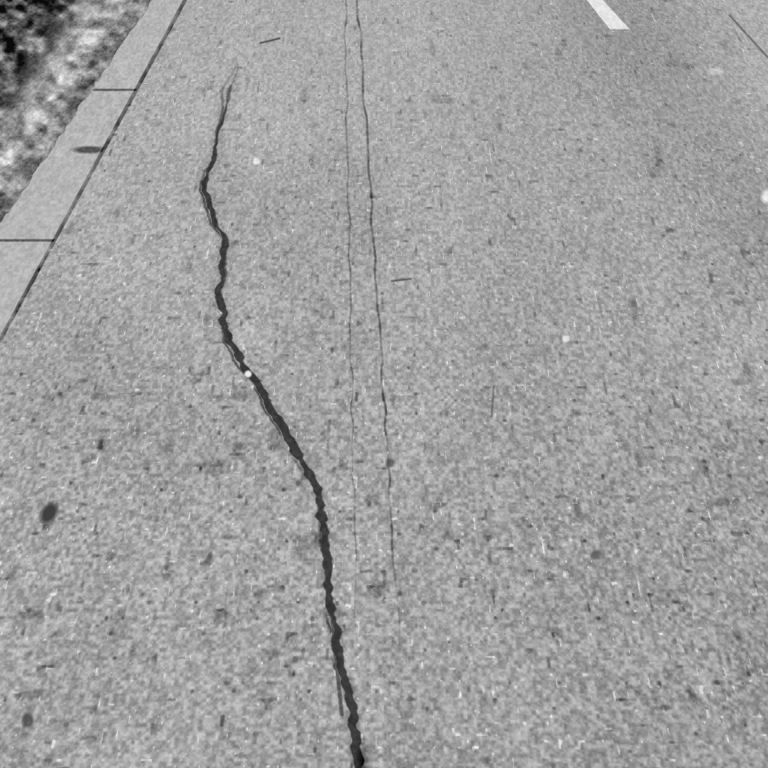
Write a three.js fragment shader that draws this texture.

```glsl
varying vec2 vUv;

#define EDGE 0.0014
#define ROAD_TONE 0.635
#define GRAIN_SCALE 330.0
#define GRAIN_GAIN 0.34
#define CRACK_WIDTH 0.0052
#define CRACK_TONE 0.2
#define SEAM_GAIN 0.27
#define CURB_TONE 0.71
#define PAINT_TONE 0.9

float hash(vec2 p) {
  vec3 q = fract(p.xyx * 0.1031);
  q += dot(q, q.yzx + 33.33);
  return fract((q.x + q.y) * q.z);
}

float noise(vec2 p) {
  vec2 i = floor(p), f = fract(p);
  f = f * f * (3.0 - 2.0 * f);
  return mix(mix(hash(i), hash(i + vec2(1, 0)), f.x),
             mix(hash(i + vec2(0, 1)), hash(i + vec2(1, 1)), f.x), f.y);
}

float fbm(vec2 p) {
  float sum = 0.0, gain = 0.533;
  for (int i = 0; i < 4; i++) {
    sum += gain * noise(p);
    p = p * 2.03 + 17.0;
    gain *= 0.5;
  }
  return sum;
}

float ramp(float a, float b, float x) { return clamp((x - a) / (b - a), 0.0, 1.0); }

float above(float d) { return smoothstep(-EDGE, EDGE, d); }

float line(float d, float halfWidth) { return above(halfWidth - abs(d)); }

float blob(vec2 d, vec2 radius) { return exp(-dot(d / radius, d / radius)); }

float spot(vec2 d, vec2 radius) { return ramp(1.2, 0.6, length(d / radius)); }

float stroke(vec2 p, vec2 a, vec2 b, float halfWidth) {
  vec2 ab = b - a;
  float t = clamp(dot(p - a, ab) / dot(ab, ab), 0.0, 1.0);
  return line(length(p - a - ab * t), halfWidth);
}

// Chain of straight legs from top to bottom
float crackPath(float y) {
  float x = mix(0.31, 0.299, ramp(0.925, 0.87, y));
  x = mix(x, 0.268, ramp(0.87, 0.76, y));
  x = mix(x, 0.293, ramp(0.75, 0.68, y));
  x = mix(x, 0.284, ramp(0.68, 0.62, y));
  x = mix(x, 0.299, ramp(0.62, 0.557, y));
  x = mix(x, 0.388, ramp(0.557, 0.408, y));
  x = mix(x, 0.415, ramp(0.408, 0.355, y));
  x = mix(x, 0.438, ramp(0.355, 0.15, y));
  x = mix(x, 0.456, ramp(0.15, 0.088, y));
  return mix(x, 0.464, ramp(0.088, 0.0, y));
}

void main() {
  vec2 p = vUv;
  float down = 1.0 - p.y;

  // Broad light and shade
  float tone = ROAD_TONE + 0.035 * ramp(0.45, 1.0, p.y);
  float lane = (p.x - 0.79 - 0.63 * down) / 0.1;
  tone -= 0.085 * exp(-lane * lane) * ramp(0.45, 0.9, p.y);
  tone -= 0.045 * ramp(0.5, 1.0, p.x) * ramp(0.7, 0.1, p.y);
  tone += 0.045 * blob(p - vec2(0.19, 0.67), vec2(0.12, 0.1));
  tone += 0.05 * blob(p - vec2(0.97, 0.5), vec2(0.05, 0.09));
  tone += 0.09 * (fbm(p * vec2(9, 7)) - 0.5);

  // Aggregate, coarser toward the viewer
  float depth = 1.9 - p.y;
  vec2 g = vec2((p.x - 0.49) / depth, log(depth)) * GRAIN_SCALE + 400.0;
  float nearness = mix(0.55, 1.0, ramp(0.0, 0.7, down));
  float grain = 0.65 * noise(g) + 0.35 * noise(g * 1.9 + 31.0) - 0.5;
  float flecks = ramp(0.86, 0.98, noise(g * vec2(0.9, 0.7) + 90.0))
               - ramp(0.84, 0.97, noise(g * 0.5 + 150.0))
               - 0.8 * ramp(0.86, 0.98, noise(g * 0.2 + 210.0));
  tone += nearness * (GRAIN_GAIN * grain + 0.2 * flecks);

  // Twin seams with hairline rungs
  float wobble = 0.004 * (noise(vec2(p.y * 45.0, 3)) - 0.5);
  float fromLeft = p.x - 0.449 - 0.018 * down - wobble;
  float fromRight = p.x - 0.466 - 0.065 * down + wobble;
  float wear = (0.35 + 0.9 * noise(vec2(p.y * 70.0, 8))) * ramp(0.12, 0.3, p.y);
  tone -= SEAM_GAIN * wear * (0.75 * line(fromLeft, 0.001) + line(fromRight, 0.0014));
  float row = p.y * 42.0 + 0.5 * noise(p * 55.0);
  float rung = line((fract(row) - 0.5) / 42.0, 0.0008) * step(0.45, hash(vec2(floor(row), 5)));
  rung *= above(fromLeft) * above(-fromRight) * ramp(0.3, 0.6, noise(p * 70.0));
  tone -= 0.16 * rung * ramp(0.38, 0.5, p.y) * ramp(0.78, 0.64, p.y);

  // Main crack with a ragged side strand
  float jag = 0.012 * (fbm(vec2(p.y * 55.0, 2)) - 0.5);
  float off = (p.x - crackPath(p.y) - jag) * 0.88;
  float girth = CRACK_WIDTH * mix(0.25, 1.0, ramp(0.93, 0.42, p.y));
  girth *= 0.45 + noise(p * vec2(60, 110));
  float opening = ramp(0.93, 0.84, p.y);
  float side = off + 0.013 * (noise(vec2(p.y * 26.0, 12)) - 0.3);
  float strand = opening * line(side, 0.0016) * ramp(0.3, 0.55, noise(vec2(p.y * 38.0, 19)));
  strand = max(strand, stroke(p, vec2(0.433, 0.19), vec2(0.445, 0.07), 0.0025));
  tone -= 0.07 * opening * exp(-off * off / 0.00007);
  tone = mix(tone, CRACK_TONE + 0.1 * grain, max(opening * line(off, girth) * 0.92, strand * 0.65));
  tone -= 0.22 * blob(p - vec2(0.474, 0), vec2(0.008, 0.03));

  // Stains, twigs and pale chips
  vec2 s = p - vec2(0.064, 0.332);
  float stain = spot(s - vec2(0.3 * s.y, 0), vec2(0.011, 0.015));
  stain += 0.75 * spot(p - vec2(0.036, 0.062), vec2(0.008, 0.011));
  stain += 0.6 * spot(p - vec2(0.776, 0.277), vec2(0.007));
  stain += 0.6 * spot(p - vec2(0.508, 0.397), vec2(0.006));
  stain += 0.8 * stroke(p, vec2(0.339, 0.944), vec2(0.364, 0.95), 0.0012);
  stain += 0.7 * stroke(p, vec2(0.51, 0.634), vec2(0.535, 0.637), 0.0012);
  stain += 0.5 * stroke(p, vec2(0.643, 0.497), vec2(0.64, 0.458), 0.0012);
  stain += 0.6 * stroke(p, vec2(0.95, 0.98), vec2(1, 0.925), 0.0012);
  tone = mix(tone, 0.25, stain);
  float paint = spot(p - vec2(0.334, 0.79), vec2(0.005));
  paint += spot(p - vec2(0.737, 0.559), vec2(0.005));
  paint += spot(p - vec2(0.323, 0.513), vec2(0.005));
  paint += 0.5 * spot(p - vec2(0.931, 0.907), vec2(0.011, 0.005));
  paint += spot(p - vec2(1, 0.744), vec2(0.009));

  // Painted lane dash
  float t = down / 0.038;
  paint += above(p.x - 0.764 - 0.03 * t) * above(0.785 + 0.035 * t - p.x) * above(p.y - 0.962);
  tone = mix(tone, PAINT_TONE + 0.12 * grain, min(paint, 1.0));

  // Curb stones with joints
  float curb = 0.241 - 0.544 * down - p.x;
  float litter = fbm(p * vec2(75, 95));
  float stone = CURB_TONE + 0.14 * grain + 0.08 * (litter - 0.5);
  stone -= 0.36 * (line(p.y - 0.687, 0.0016) + line(p.y - 0.883, 0.0014));
  stone -= 0.38 * spot(p - vec2(0.116, 0.805), vec2(0.022, 0.005));
  tone = mix(tone, stone, above(curb));
  tone -= 0.3 * line(curb, 0.0028) * (0.5 + noise(p * 80.0));

  // Bare soil and dark growth
  float verge = 0.198 - 0.676 * down - p.x + 0.012 * (litter - 0.5);
  float soil = mix(0.4, 0.66, blob(vec2(verge - 0.055, 0), vec2(0.035)));
  soil += 0.75 * (litter - 0.5) + 0.2 * grain;
  float growth = ramp(0.08, 0.13, verge + 0.04 * (litter - 0.5));
  soil = mix(soil, 0.22 + 1.3 * (litter - 0.45), growth);
  tone = mix(tone, soil, above(verge));

  gl_FragColor = vec4(vec3(clamp(tone, 0.04, 0.97)), 1);
}
```
